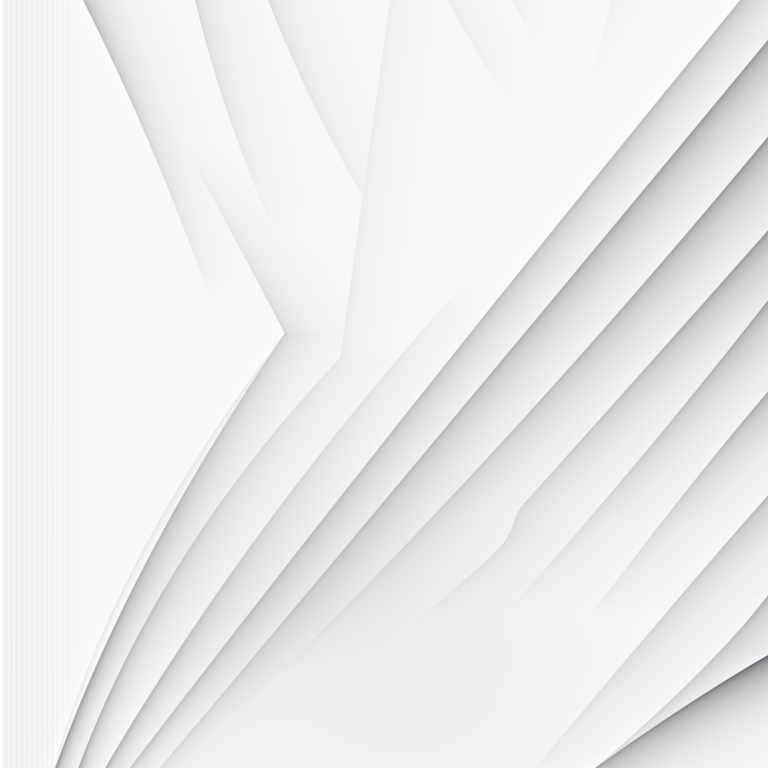
Write a Shadertoy shader that draws this background.

```glsl
// Layered white paper: curved sheets overlap, each casting a soft shadow
// to the right of its edge. Every edge is a quadratic Bezier falling in y,
// painted from left to right, over a finely ribbed left margin.

// Unshaded paper, slightly greyer in the low middle.
float paperTone(vec2 p) {
    vec2 q = (p - vec2(0.53, 0.14)) / vec2(0.22, 0.2);
    return 0.968 - 0.042 * exp(-dot(q, q));
}

// Covers all that lies right of the edge a-b-c with a newly shaded sheet.
// strength holds the shadow depth at the top and the foot of the edge.
float fold(float below, vec2 p, vec2 a, vec2 b, vec2 c, vec2 strength, float width) {
    float pixel = 1.0 / iResolution.y;

    // Find the edge point at this height
    vec2 bend = a - 2.0 * b + c;
    vec2 run = b - a;
    float drop = a.y - p.y;
    float root = sqrt(max(run.y * run.y - bend.y * drop, 0.0));
    float t = clamp(drop / (root - run.y), 0.0, 1.0);
    float edgeX = a.x + t * (2.0 * run.x + t * bend.x);
    vec2 tangent = normalize(run + bend * t);
    float d = (p.x - edgeX) * abs(tangent.y);

    // Broad shadow plus a thin crease, tighter where the sheets converge
    float depth = mix(strength.x, strength.y, t);
    float spread = width * mix(0.4, 1.0, smoothstep(0.0, 0.4, length(p - vec2(0.1, 0.0))));
    float away = max(d, 0.0);
    float shadow = depth * (exp(-away / spread) + 0.5 * exp(-away / 0.0025));

    // Light catches the rim of the sheet above
    float inRange = step(p.y, a.y + 0.0001) * step(c.y, p.y);
    below += inRange * 0.1 * depth * exp(min(d, 0.0) / 0.01);

    float cover = inRange * smoothstep(-pixel, pixel, d) * smoothstep(0.0, 0.03, depth);
    return mix(below, paperTone(p) - shadow, cover);
}

void mainImage(out vec4 fragColor, in vec2 fragCoord) {
    vec2 p = fragCoord / iResolution.xy;

    // Ribbed margin
    float g = paperTone(p);
    float ribs = 0.5 + 0.5 * sin(p.x * 942.0);
    g -= (0.004 + 0.036 * ribs) * (1.0 - smoothstep(0.02, 0.13, p.x));
    g = mix(1.0, g, smoothstep(0.002, 0.005, p.x));

    // Pointed leaf on the left, with its thin turned rim
    g = fold(g, p, vec2(0.108, 1.0), vec2(0.201, 0.816), vec2(0.283, 0.586), vec2(0.2, 0.0), 0.024);
    g = fold(g, p, vec2(0.221, 0.846), vec2(0.29, 0.72), vec2(0.371, 0.566), vec2(0.0, 0.1), 0.032);
    g = fold(g, p, vec2(0.371, 0.566), vec2(0.15, 0.281), vec2(0.07, 0.0), vec2(0.05, 0.06), 0.007);
    g = fold(g, p, vec2(0.371, 0.566), vec2(0.169, 0.271), vec2(0.072, 0.0), vec2(0.12, 0.3), 0.03);

    // Pale upper sheets
    g = fold(g, p, vec2(0.254, 1.0), vec2(0.3, 0.81), vec2(0.38, 0.655), vec2(0.1, 0.0), 0.028);
    g = fold(g, p, vec2(0.349, 1.0), vec2(0.4, 0.87), vec2(0.469, 0.75), vec2(0.08, 0.03), 0.028);
    g = fold(g, p, vec2(0.508, 1.0), vec2(0.474, 0.755), vec2(0.443, 0.534), vec2(0.03, 0.04), 0.03);
    g = fold(g, p, vec2(0.443, 0.534), vec2(0.21, 0.288), vec2(0.102, 0.0), vec2(0.05, 0.23), 0.032);
    g = fold(g, p, vec2(0.583, 1.0), vec2(0.638, 0.9), vec2(0.697, 0.81), vec2(0.04, 0.0), 0.025);
    g = fold(g, p, vec2(0.667, 1.0), vec2(0.69, 0.955), vec2(0.71, 0.92), vec2(0.03, 0.0), 0.018);
    g = fold(g, p, vec2(0.797, 1.0), vec2(0.77, 0.9), vec2(0.742, 0.79), vec2(0.025, 0.0), 0.025);

    // Long diagonal fan
    g = fold(g, p, vec2(0.638, 0.668), vec2(0.339, 0.344), vec2(0.137, 0.0), vec2(0.0, 0.22), 0.033);
    g = fold(g, p, vec2(0.964, 1.0), vec2(0.54, 0.484), vec2(0.169, 0.0), vec2(0.19, 0.16), 0.032);
    g = fold(g, p, vec2(1.0, 0.948), vec2(0.573, 0.432), vec2(0.208, 0.0), vec2(0.3, 0.09), 0.037);
    g = fold(g, p, vec2(1.0, 0.822), vec2(0.66, 0.411), vec2(0.31, 0.07), vec2(0.31, 0.0), 0.04);

    // Shorter sheets; the first edge has a small notch
    float notch = 0.02 * (1.0 - smoothstep(0.29, 0.345, p.y)) * smoothstep(0.18, 0.29, p.y);
    vec2 notched = p - vec2(notch, 0.0);
    g = fold(g, notched, vec2(1.0, 0.7), vec2(0.77, 0.44), vec2(0.52, 0.165), vec2(0.3, 0.0), 0.04);
    g = fold(g, p, vec2(1.0, 0.609), vec2(0.833, 0.395), vec2(0.651, 0.193), vec2(0.27, 0.0), 0.038);
    g = fold(g, p, vec2(1.0, 0.49), vec2(0.885, 0.355), vec2(0.755, 0.18), vec2(0.25, 0.0), 0.038);
    g = fold(g, p, vec2(1.0, 0.355), vec2(0.866, 0.203), vec2(0.697, 0.0), vec2(0.2, 0.02), 0.038);

    // Corner sheets, the last one the darkest
    g = fold(g, p, vec2(1.0, 0.225), vec2(0.931, 0.134), vec2(0.775, 0.0), vec2(0.22, 0.07), 0.034);
    g = fold(g, p, vec2(1.0, 0.147), vec2(0.898, 0.088), vec2(0.775, 0.0), vec2(0.45, 0.25), 0.036);

    // Cool tint in the shadows
    vec3 colour = vec3(g) + (1.0 - g) * vec3(-0.015, 0.0, 0.02);
    fragColor = vec4(colour, 1.0);
}
```
